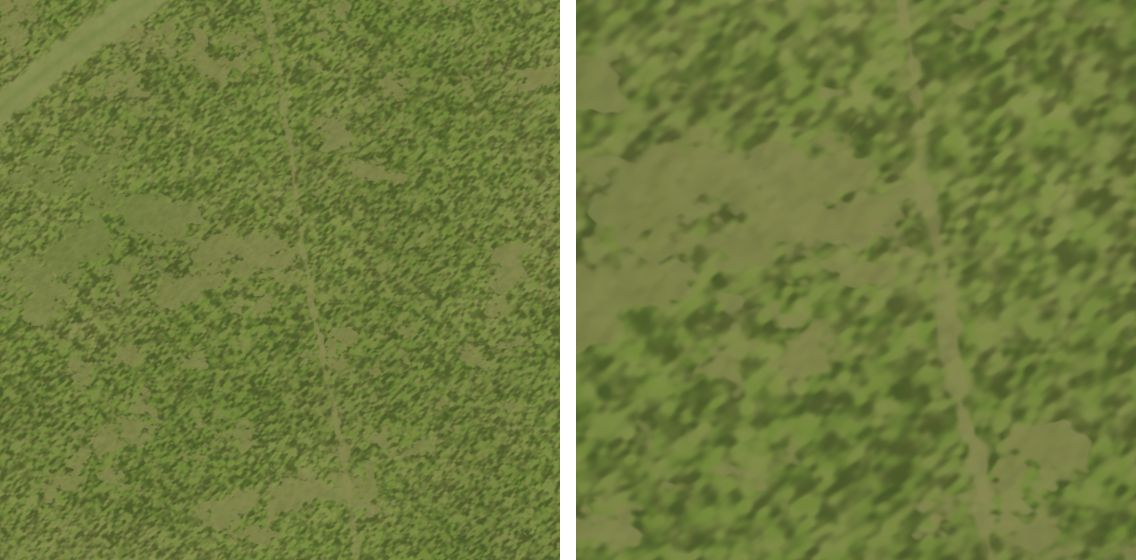
Left: the whole. Right: its middle third, enlarged.
Give the GLSL for this texture, as a Shadertoy shader.

```glsl
// Worn meadow seen from above: diagonal grass tufts, ragged bare patches,
// a broad track across the upper left corner and a thin footpath.
// Stretched value noise makes the tufts; thresholded fbm bares the soil.

const vec3 SHADE_GREEN = vec3(0.29, 0.36, 0.16);
const vec3 SHADE_DRY   = vec3(0.35, 0.37, 0.19);
const vec3 BLADE_GREEN = vec3(0.45, 0.54, 0.23);
const vec3 BLADE_DRY   = vec3(0.54, 0.56, 0.32);
const vec3 SOIL_TAN    = vec3(0.53, 0.53, 0.32);
const vec3 SOIL_MOSSY  = vec3(0.46, 0.50, 0.27);
const vec3 TRACK       = vec3(0.53, 0.56, 0.33);

float hash(vec2 cell) {
    return fract(sin(dot(cell, vec2(127.1, 311.7))) * 43758.5453);
}

float noise(vec2 p) {
    vec2 cell = floor(p);
    vec2 f = fract(p);
    f = f * f * (3.0 - 2.0 * f);
    float low = mix(hash(cell), hash(cell + vec2(1, 0)), f.x);
    float high = mix(hash(cell + vec2(0, 1)), hash(cell + vec2(1, 1)), f.x);
    return mix(low, high, f.y);
}

vec2 rotate(vec2 p, float angle) {
    float c = cos(angle), s = sin(angle);
    return vec2(c * p.x + s * p.y, c * p.y - s * p.x);
}

float fbm(vec2 p, int octaves, float gain) {
    float sum = 0.0, total = 0.0, weight = 1.0;
    for (int i = 0; i < octaves; i++) {
        sum += weight * noise(p);
        total += weight;
        weight *= gain;
        p = rotate(p, 0.6) * 2.03 + 17.3;
    }
    return sum / total;
}

// Soft round bias, 1 at the centre and falling off with the radii.
float blob(vec2 p, vec2 centre, vec2 radii) {
    vec2 d = (p - centre) / radii;
    return exp(-dot(d, d));
}

// Tuft brightness: two stretched layers leaning to the upper right.
float tufts(vec2 p) {
    vec2 warp = 0.004 * vec2(noise(p * 60.0), noise(p * 60.0 + 31.0));
    float coarse = noise(rotate(p + warp, 0.76) * vec2(95.0, 175.0));
    float fine = noise(rotate(p - warp, 0.58) * vec2(150.0, 235.0) + 57.0);
    return 0.54 * coarse + 0.46 * fine;
}

vec3 grassColor(vec2 p, float dryness) {
    float light = smoothstep(0.13, 0.77, tufts(p));
    float dry = clamp(dryness + 0.8 * (noise(p * 120.0 + 9.0) - 0.5), 0.0, 1.0);
    vec3 shade = mix(SHADE_GREEN, SHADE_DRY, dry);
    vec3 blade = mix(BLADE_GREEN, BLADE_DRY, dry);
    return mix(shade, blade, light);
}

// Bare soil, most common in the left middle of the field.
float bareMask(vec2 p) {
    float worn = blob(p, vec2(0.22, 0.50), vec2(0.32, 0.22));
    worn += 0.5 * blob(p, vec2(0.95, 0.95), vec2(0.20, 0.12));
    float field = fbm(p * vec2(10.0, 13.0) + 4.0, 5, 0.77);
    return smoothstep(0.0, 0.07, field + 0.10 * worn - 0.61);
}

// Thin path, frayed and faint in places.
float footpathMask(vec2 p) {
    float centre = 0.638 - 0.165 * p.y + 0.005 * sin(9.0 * p.y);
    centre += 0.006 * (noise(vec2(p.y * 28.0, 3.0)) - 0.5);
    float halfWidth = 0.001 + 0.005 * noise(vec2(p.y * 13.0, 8.0));
    float ragged = 0.008 * (noise(p * 110.0) - 0.5);
    float d = abs(p.x - centre) + ragged - halfWidth;
    float strength = 0.6 + 0.4 * noise(vec2(p.y * 22.0, 5.0));
    return strength * (1.0 - smoothstep(-0.002, 0.004, d));
}

// Signed offset across the track, which bends slightly.
float trackOffset(vec2 p) {
    float centre = 0.805 + 0.76 * p.x + 0.45 * p.x * (0.24 - p.x);
    return (p.y - centre) * 0.78;
}

void mainImage(out vec4 fragColor, in vec2 fragCoord) {
    vec2 p = fragCoord / iResolution.xy;

    // Grass, tinted by broad areas of lush and dry growth
    float dryness = 0.43 + 1.2 * (fbm(p * 5.0 + 21.0, 5, 0.7) - 0.5);
    vec3 color = grassColor(p, dryness);
    color *= 0.95 + 0.10 * fbm(p * 7.0 + 40.0, 3, 0.5);

    // Bare patches, mossier toward the upper left
    float moss = blob(p, vec2(0.10, 0.63), vec2(0.24, 0.18));
    vec3 soil = mix(SOIL_TAN, SOIL_MOSSY, clamp(moss + 0.2, 0.0, 1.0));
    soil += 0.05 * (fbm(p * 60.0, 3, 0.6) - 0.5);
    color = mix(color, soil, 0.82 * bareMask(p));

    // Thin footpath
    color = mix(color, SOIL_TAN + 0.01, 0.85 * footpathMask(p));

    // Broad track with a faint green middle strip
    float offset = trackOffset(p);
    float edge = abs(offset) + 0.012 * (noise(p * 70.0) - 0.5);
    vec3 track = TRACK + 0.04 * (fbm(p * 50.0, 3, 0.6) - 0.5);
    track -= vec3(0.04, 0.02, 0.03) * exp(-pow(offset / 0.007, 2.0));
    color = mix(color, track, 0.92 * (1.0 - smoothstep(0.020, 0.032, edge)));

    fragColor = vec4(color, 1.0);
}
```
